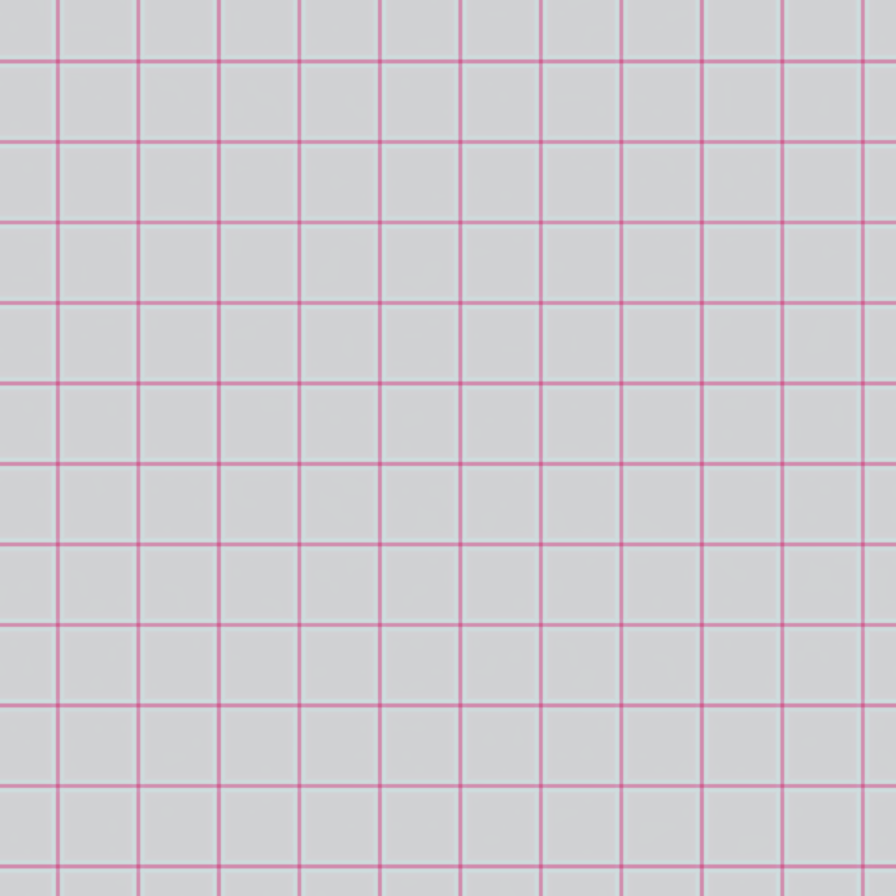
Write a three.js fragment shader that draws this pattern.

```glsl
varying vec2 vUv;

const float PITCH = 0.08984;
const vec2 FIRST_LINE = vec2(0.0646, 0.0330);
const vec3 PAPER = vec3(0.816, 0.821, 0.827);
const vec3 HALO = vec3(0.805, 0.872, 0.876);
const vec3 LILAC = vec3(0.834, 0.817, 0.838);
const vec3 INK = vec3(1.0, 0.66, 0.815);

float hash(vec2 p) {
  return fract(sin(dot(p, vec2(41.3, 289.1))) * 4375.85);
}

float noise(vec2 p) {
  vec2 cell = floor(p);
  vec2 f = smoothstep(0.0, 1.0, fract(p));
  float low = mix(hash(cell), hash(cell + vec2(1.0, 0.0)), f.x);
  float high = mix(hash(cell + vec2(0.0, 1.0)), hash(cell + 1.0), f.x);
  return mix(low, high, f.y);
}

// Soft-edged band centred on zero
float band(float d, float halfWidth) {
  float t = d / halfWidth;
  return exp(-t * t);
}

// Band with a flat top and a short falloff
float flatBand(float d, float halfWidth) {
  float t = d / halfWidth;
  return exp(-t * t * t * t);
}

// Ink, halo and outer ripple of evenly spaced lines along one axis
vec3 ruling(float position, float first, float seed) {
  float steps = (position - first) / PITCH;
  float id = floor(steps + 0.5);
  float d = (steps - id) * PITCH;
  float vary = hash(vec2(id, seed));
  float side = hash(vec2(id, seed + 7.0)) - 0.5;
  float ink = flatBand(d, 0.0022 + 0.0002 * vary) * mix(0.92, 1.0, vary);
  float halo = band(abs(d) - 0.0051, 0.0024) * (0.82 + 0.36 * side * sign(d));
  float ripple = band(abs(d) - 0.0105, 0.0026);
  return vec3(ink, halo, ripple);
}

void main() {
  vec3 across = ruling(vUv.x, FIRST_LINE.x, 3.0);
  vec3 up = ruling(vUv.y, FIRST_LINE.y, 19.0);

  // Paper with faint uneven tone
  float mottle = noise(vUv * 64.0) - 0.5;
  vec3 color = PAPER + 0.002 * mottle;

  // Pale fringes beside the lines
  float ripple = max(across.z, up.z);
  float halo = max(across.y, up.y);
  color = mix(color, LILAC, 0.5 * ripple);
  color = mix(color, HALO, halo);

  // Translucent ink, darker where lines cross
  color *= mix(vec3(1.0), INK, across.x);
  color *= mix(vec3(1.0), INK, up.x);

  gl_FragColor = vec4(color, 1.0);
}
```
